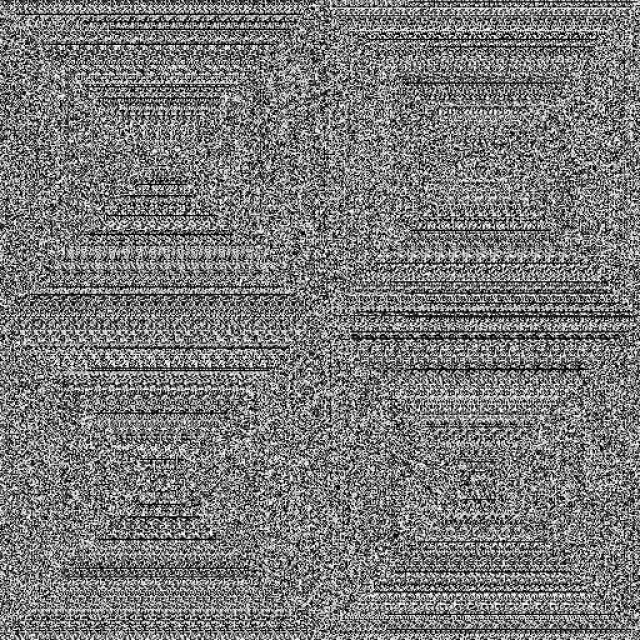
This pattern is drawn by a Shadertoy shader. Its source:

```glsl
// Grey grain woven into four nested-square tiles. Upper and lower wedges repeat
// short motifs along each row and carry thin dark rows; the side wedges are
// looser, with faint columns. Every grain is hashed from its tile and ring.
#define GRAINS 512.0       // grains across the canvas
#define TILES 2.0          // tiles across the canvas
#define MOTIF 11.0         // grains in one repeated motif
#define ROW_ORDER 0.86     // share of repeated grains in upper and lower wedges
#define SIDE_ORDER 0.34    // share of repeated grains in side wedges
#define FRAY 0.035         // roughness of the diagonal seams
#define DARK_ROWS 0.045    // share of rows that turn dark
#define ROW_TONE 0.16      // brightness change from row to row
#define WHITE 0.97         // brightest grain

float hash(vec3 p) {
    p = fract(p * vec3(0.1031, 0.1030, 0.0973));
    p += dot(p, p.yzx + 33.33);
    return fract((p.x + p.y) * p.z);
}

// Gradient noise, used for slow changes of order
float gradientCorner(vec2 cell, vec2 offset) {
    float angle = 6.28319 * hash(vec3(cell, 7.0));
    return dot(vec2(cos(angle), sin(angle)), offset);
}

float gradientNoise(vec2 p) {
    vec2 i = floor(p), f = fract(p);
    vec2 u = f * f * (3.0 - 2.0 * f);
    vec2 e = vec2(1.0, 0.0);
    float low = mix(gradientCorner(i, f), gradientCorner(i + e, f - e), u.x);
    float high = mix(gradientCorner(i + e.yx, f - e.yx),
                     gradientCorner(i + e.xx, f - e.xx), u.x);
    return mix(low, high, u.y);
}

float grain(vec2 cell) {
    // Tile, position from its centre, and wedge
    vec2 uv = (cell + 0.5) / GRAINS;
    vec2 tile = floor(uv * TILES);
    vec2 local = fract(uv * TILES) - 0.5;
    float seed = 11.0 + tile.x * 17.0 + tile.y * 41.0;
    float loose = hash(vec3(cell, 3.0));
    float fray = (hash(vec3(cell, 5.0)) - 0.5) * FRAY;
    float lean = abs(local.y) - abs(local.x);
    bool isRow = lean + fray > 0.0;

    // Repeated motif along the ring, mixed with loose grain
    float ring = isRow ? cell.y : cell.x;
    float along = isRow ? cell.x : cell.y;
    float ringSeed = hash(vec3(ring, seed, 19.0));
    float period = ringSeed < 0.18 ? 4.0 : MOTIF;
    float repeated = hash(vec3(mod(along, period), ring, seed));
    float order = isRow ? ROW_ORDER : SIDE_ORDER;
    order += 0.25 * gradientNoise(uv * 14.0);
    float value = hash(vec3(cell, 29.0)) < order ? repeated : loose;

    // Row tone and the dark rows, which end at the diagonal seams
    if (isRow) {
        value += (hash(vec3(ring, seed, 31.0)) - 0.5) * ROW_TONE;
        float start = -0.5 + 0.35 * hash(vec3(ring, seed, 37.0));
        float isDark = step(hash(vec3(ring, seed, 43.0)), DARK_ROWS);
        value *= 1.0 - 0.75 * isDark * step(start, local.x) * step(0.0, lean);
    }
    return WHITE * smoothstep(0.0, 1.0, value);
}

void mainImage(out vec4 fragColor, in vec2 fragCoord) {
    // Blend neighbouring grains over one pixel to soften their edges
    vec2 p = fragCoord / iResolution.xy * GRAINS - 0.5;
    vec2 cell = floor(p);
    vec2 sharpness = max(iResolution.xy / GRAINS, 1.0);
    vec2 w = clamp((fract(p) - 0.5) * sharpness + 0.5, 0.0, 1.0);
    vec2 e = vec2(1.0, 0.0);
    float low = mix(grain(cell), grain(cell + e), w.x);
    float high = mix(grain(cell + e.yx), grain(cell + e.xx), w.x);
    fragColor = vec4(vec3(mix(low, high, w.y)), 1.0);
}
```
